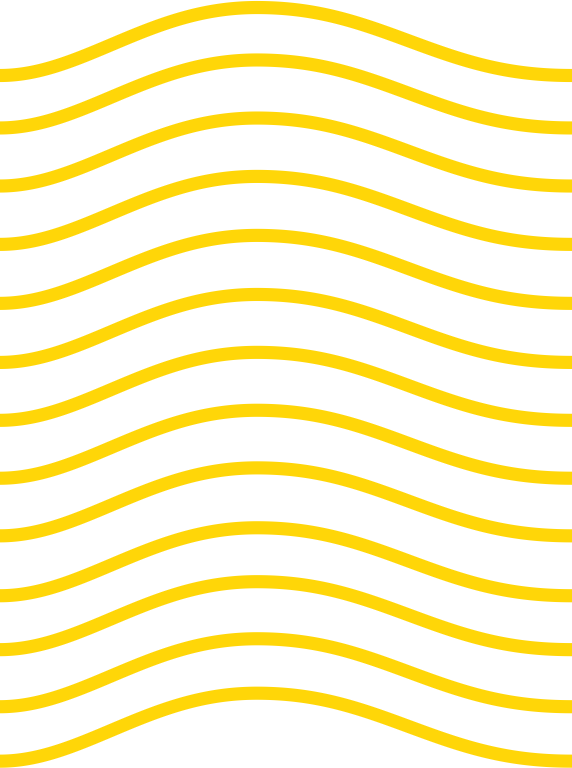
This pattern is drawn by a Shadertoy shader. Its source:

```glsl
const vec3 PAPER = vec3(1.0);
const vec3 YELLOW = vec3(1.0, 0.84, 0.03);

const float PI = 3.14159265;
const int LINE_COUNT = 13;
const float FIRST_CREST = 0.0098;   // depth of the top crest, in canvas heights
const float LINE_SPACING = 0.0744;
const float LINE_WIDTH = 0.0171;
const float WAVE_DROP = 0.0885;     // crest to trough
const float CREST_X = 0.449;        // in canvas widths
const float RISE_SKEW = 0.15;
const float FALL_SKEW = 0.35;

// Uneven hand spacing of the lines, in thousandths of the height
const float SPACING_DRIFT[LINE_COUNT] = float[LINE_COUNT](
    0.0, -6.1, -4.9, -3.3, -0.9, 1.6, 2.6, 3.6, 4.2, 7.8, 3.6, 3.5, 0.0);

// Depth of the wave below its crest; the two flanks ease differently
float waveDepth(float x) {
    if (x < CREST_X) {
        float t = x / CREST_X;
        t += RISE_SKEW * t * (1.0 - t);
        return WAVE_DROP * 0.5 * (1.0 + cos(PI * t));
    }
    float t = (x - CREST_X) / (1.0 - CREST_X);
    t += FALL_SKEW * t * (1.0 - t) * (t - 0.35);
    return WAVE_DROP * 0.5 * (1.0 - cos(PI * t));
}

void mainImage(out vec4 fragColor, in vec2 fragCoord) {
    vec2 uv = fragCoord / iResolution.xy;
    float aspect = iResolution.x / iResolution.y;

    // Flatten the wave so that every line becomes a level row
    float rowDepth = 1.0 - uv.y - waveDepth(uv.x);

    // Vertical offset to the nearest line
    float offset = 1.0;
    for (int i = 0; i < LINE_COUNT; i++) {
        float crest = FIRST_CREST + float(i) * LINE_SPACING + SPACING_DRIFT[i] * 0.001;
        offset = min(offset, abs(rowDepth - crest));
    }

    // Slope correction keeps the stroke width even along the curve
    const float STEP = 0.002;
    float slope = (waveDepth(uv.x + STEP) - waveDepth(uv.x - STEP)) / (2.0 * STEP * aspect);
    float edge = offset * inversesqrt(1.0 + slope * slope) - 0.5 * LINE_WIDTH;

    float ink = clamp(0.5 - edge * iResolution.y, 0.0, 1.0);
    fragColor = vec4(mix(PAPER, YELLOW, ink), 1.0);
}
```
